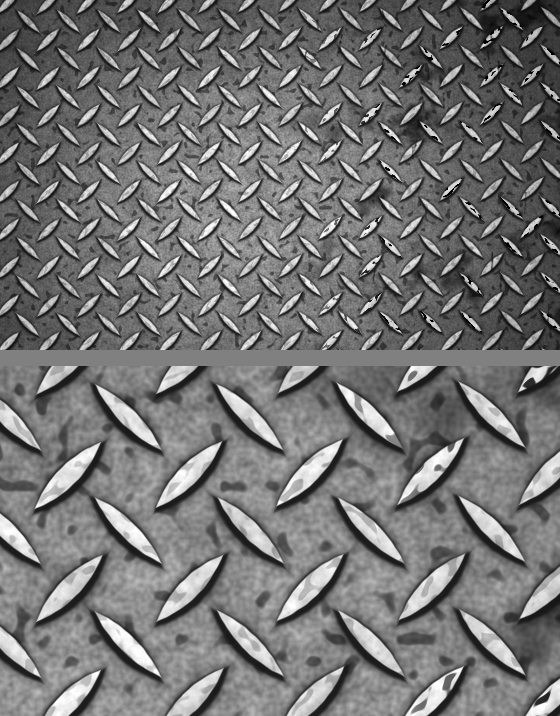
Top: the whole. Bottom: its middle third, enlarged.
This texture is drawn by a Shadertoy shader. Its source:

```glsl
const vec2 PITCH = vec2(0.1152, 0.1083);        // spacing of equal treads
const vec2 RISING_ORIGIN = vec2(0.4833, 0.8875);
const vec2 LIGHT_CENTER = vec2(0.72, 0.41);
const float SIDE_SHADE = 0.045;
const float TOP_SHADE = 0.95;

float hash(vec2 p) {
    vec3 q = fract(p.xyx * vec3(0.1031, 0.1030, 0.0973));
    q += dot(q, q.yzx + 33.33);
    return fract((q.x + q.y) * q.z);
}

vec2 gradientAt(vec2 corner) {
    float angle = 6.2832 * hash(corner);
    return vec2(cos(angle), sin(angle));
}

float gradientNoise(vec2 p) {
    vec2 i = floor(p), f = p - i;
    vec2 u = f * f * f * (f * (f * 6.0 - 15.0) + 10.0);
    vec2 e = vec2(1.0, 0.0);
    float a = dot(gradientAt(i), f);
    float b = dot(gradientAt(i + e.xy), f - e.xy);
    float c = dot(gradientAt(i + e.yx), f - e.yx);
    float d = dot(gradientAt(i + e.xx), f - e.xx);
    return mix(mix(a, b, u.x), mix(c, d, u.x), u.y);
}

float fbm(vec2 p) {
    float sum = 0.0, amplitude = 0.6;
    for (int i = 0; i < 4; i++) {
        sum += amplitude * gradientNoise(p);
        p = mat2(1.6, 1.2, -1.2, 1.6) * p + 7.3;
        amplitude *= 0.55;
    }
    return sum;
}

// Intersection of two discs, lying along x
float lensDistance(vec2 p, float halfLength, float halfWidth) {
    float radius = (halfLength * halfLength + halfWidth * halfWidth) / (2.0 * halfWidth);
    return length(vec2(p.x, abs(p.y) + radius - halfWidth)) - radius;
}

float segmentDistance(vec2 p, vec2 a, vec2 b) {
    vec2 ab = b - a;
    return length(p - a - ab * clamp(dot(p - a, ab) / dot(ab, ab), 0.0, 1.0));
}

float coverage(float dist, float blur) {
    return 1.0 - smoothstep(-blur, blur, dist);
}

// Draws one family of raised treads over the plate; lean is +1 or -1
float addTreads(float shade, vec2 p, vec2 origin, float lean, float halfWidth,
                float light, float wear, float pixel) {
    vec2 cell = (p - origin) / PITCH;
    vec2 id = floor(cell + 0.5);
    float seed = hash(id + 40.0 + 17.0 * lean);
    vec2 local = (cell - id) * PITCH + 0.002 * (vec2(seed, fract(seed * 17.0)) - 0.5);
    vec2 q = vec2(local.x + lean * local.y, local.y - lean * local.x) * 0.7071;
    q.y += 0.0007 * gradientNoise(p * 90.0);

    // Contact shadow and dark side walls
    vec2 lowered = q + vec2(0.0, 0.0026);
    shade *= 1.0 - 0.4 * coverage(lensDistance(lowered, 0.053, halfWidth + 0.007), 0.006);
    float wall = coverage(lensDistance(lowered, 0.049, halfWidth + 0.0042), pixel + 0.0012);
    shade = mix(shade, SIDE_SHADE + 0.05 * light, wall * 0.93);

    // Polished top with pits and chipped patches
    float top = coverage(lensDistance(q, 0.0445, halfWidth), pixel);
    float polish = TOP_SHADE * mix(0.72, 1.0, light) * mix(0.9, 1.03, seed);
    polish += 0.22 * fbm(p * 70.0) - 0.1 * smoothstep(0.0, halfWidth, -q.y);
    float chips = gradientNoise(q * vec2(55.0, 110.0) + seed * 91.0);
    float damage = wear * step(0.62, seed) + 0.25;
    polish *= 1.0 - 0.85 * damage * smoothstep(0.12, 0.28, chips);
    return mix(shade, polish, top);
}

// Short dark gouges, gathered toward the right
float gouges(vec2 p, float pixel) {
    float mask = 0.0;
    for (int i = 0; i < 18; i++) {
        float k = float(i) + 1.0;
        vec2 center = vec2(mix(0.8, 1.58, sqrt(hash(vec2(k, 3.0)))), hash(vec2(k, 11.0)));
        vec2 reach = vec2(0.012 * (hash(vec2(k, 23.0)) - 0.3), 0.01 + 0.02 * hash(vec2(k, 31.0)));
        float dist = segmentDistance(p, center - reach, center + reach);
        float ragged = 0.0014 + 0.005 * gradientNoise(p * 95.0 + k);
        mask = max(mask, coverage(dist - ragged, pixel + 0.0006));
    }
    return mask;
}

void mainImage(out vec4 fragColor, in vec2 fragCoord) {
    float pixel = 1.0 / iResolution.y;
    vec2 p = fragCoord * pixel;

    // Pool of light and uneven wear
    vec2 fromLight = (p - LIGHT_CENTER) * vec2(1.0, 1.2);
    float light = exp(-1.4 * dot(fromLight, fromLight));
    float wear = smoothstep(0.75, 1.2, p.x);

    // Mottled, pitted and stained plate
    float shade = 0.11 + 0.48 * light;
    shade *= 1.0 + 0.28 * fbm(p * 9.0) + 0.32 * fbm(p * 60.0) + 0.25 * gradientNoise(p * 170.0);
    shade *= 1.0 - 0.45 * smoothstep(0.22, 0.42, gradientNoise(p * 48.0 + 5.0));
    shade *= 1.0 - 0.5 * (0.25 + wear) * smoothstep(0.08, 0.38, fbm(p * 7.0 + 20.0));

    // Two interleaved families of treads on a slightly tilted grid
    vec2 grid = p - vec2(0.0, 0.006 * (p.x - 0.5));
    shade = addTreads(shade, grid, RISING_ORIGIN, 1.0, 0.0096, light, wear, pixel);
    shade = addTreads(shade, grid, RISING_ORIGIN + 0.5 * PITCH, -1.0, 0.0080, light, wear, pixel);

    shade = mix(shade, 0.07, 0.8 * gouges(p, pixel));
    fragColor = vec4(vec3(clamp(shade, 0.0, 1.0)), 1.0);
}
```
